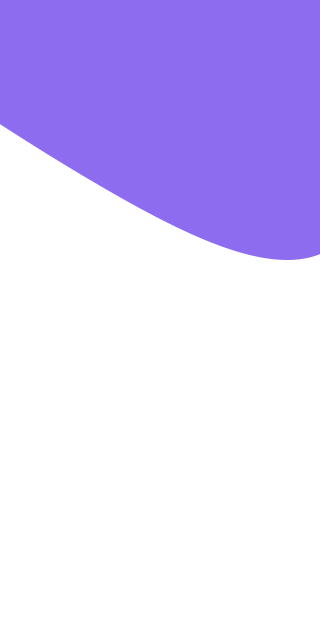
Reproduce this background procedurally as a Shadertoy shader.

```glsl
// A flat violet panel hangs from the top of a white page.
// Its lower edge is one polynomial curve: a long diagonal slope that
// bottoms out near the right side and turns up; the edge is antialiased.

// Depth of the panel below the top, as a share of the canvas height.
float panelDepth(float x) {
    float slope = 0.194 + x * (0.323 - 0.045 * x);
    float upturn = 0.0695 * pow(x, 5.0) + 0.0054 * pow(x, 16.0);
    return slope - upturn;
}

void mainImage(out vec4 fragColor, in vec2 fragCoord) {
    vec2 uv = fragCoord / iResolution.xy;
    vec3 white = vec3(1.0);
    vec3 violet = vec3(0.557, 0.424, 0.937);

    // Positive inside the panel, scaled to about one pixel across the edge
    float inside = panelDepth(uv.x) - (1.0 - uv.y);
    float pixel = length(vec2(dFdx(inside), dFdy(inside)));
    float coverage = clamp(inside / pixel + 0.5, 0.0, 1.0);

    fragColor = vec4(mix(white, violet, coverage), 1.0);
}
```
